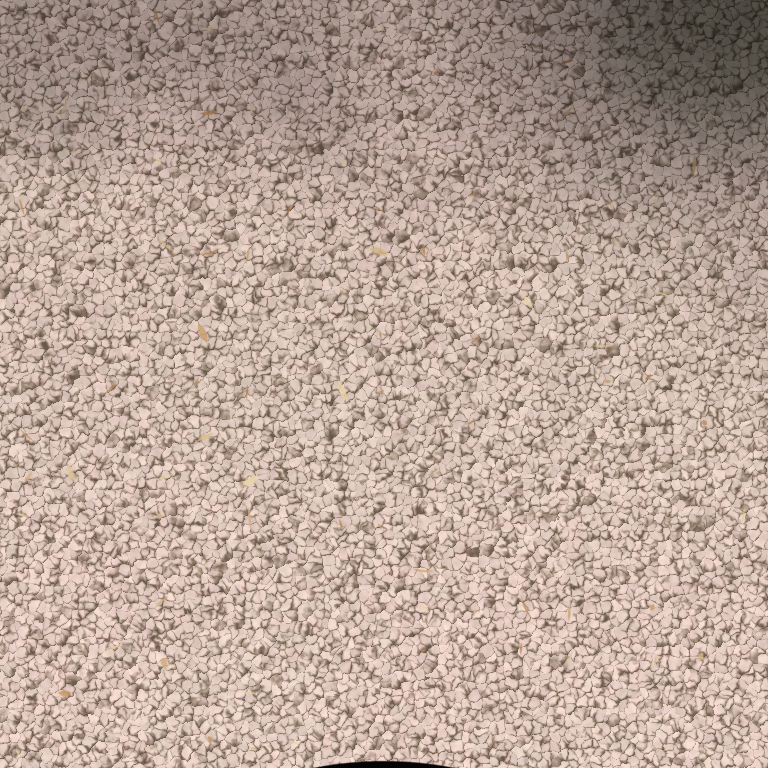
This texture is drawn by a Shadertoy shader. Its source:

```glsl
// Weathered pinkish tarmac: ragged pale grains, soft brown hollows, leaf litter and a shaded far corner.

const float GRAINS = 88.0;           // grains across the canvas
const float WARP = 0.55;             // broad bending of the grain outlines, in grains
const float FINE_WARP = 0.24;        // small nicks in the outlines, in grains
const float HOLLOW_LOW = -0.12;      // relief where a hollow is fully dark
const float HOLLOW_HIGH = 0.38;      // relief where a grain is fully lit
const float SIDE_LIGHT = 0.34;       // how far hollows lean to the lower right of grains
const float LITTER_CELLS = 17.0;     // litter grid cells across the canvas
const float LITTER_SHARE = 0.28;     // share of those cells holding a piece
const vec3 GRAIN_COLOR = vec3(0.900, 0.818, 0.780);
const vec3 HOLLOW_COLOR = vec3(0.575, 0.495, 0.430);
const vec3 PINK_TINT = vec3(1.012, 0.985, 0.992);
const vec3 TAN_TINT = vec3(0.992, 1.0, 0.985);
const vec3 FAR_SHADE = vec3(0.75, 0.745, 0.75);
const vec3 SIDE_SHADE = vec3(0.74, 0.735, 0.745);
const vec3 CORNER_SHADE = vec3(0.66, 0.71, 0.66);
const vec3 OCHRE = vec3(0.70, 0.47, 0.27);
const vec3 STRAW = vec3(0.95, 0.87, 0.68);
const vec3 RIM_COLOR = vec3(0.015);

vec2 hash2(vec2 p) {
    vec3 q = fract(vec3(p.xyx) * vec3(0.1031, 0.1030, 0.0973));
    q += dot(q, q.yzx + 33.33);
    return fract((q.xx + q.yz) * q.zy);
}

vec2 gradientAt(vec2 cell) {
    float angle = 6.2832 * hash2(cell + 71.0).x;
    return vec2(cos(angle), sin(angle));
}

// Gradient noise, roughly -0.7 to 0.7
float noise(vec2 p) {
    vec2 i = floor(p), f = fract(p);
    vec2 u = f * f * f * (f * (f * 6.0 - 15.0) + 10.0);
    vec2 e = vec2(1.0, 0.0);
    float low = mix(dot(gradientAt(i), f), dot(gradientAt(i + e.xy), f - e.xy), u.x);
    float high = mix(dot(gradientAt(i + e.yx), f - e.yx), dot(gradientAt(i + e.xx), f - e.xx), u.x);
    return mix(low, high, u.y);
}

vec2 noise2(vec2 p) {
    return vec2(noise(p), noise(p + 47.3));
}

// Cellular grains: x = distance to border, y = random per grain, z = height toward the light
vec3 grainCells(vec2 p) {
    vec2 home = floor(p), nearestOffset = vec2(0.0);
    float nearest = 9.0, second = 9.0, id = 0.0;
    for (int y = -1; y <= 1; y++)
    for (int x = -1; x <= 1; x++) {
        vec2 cell = home + vec2(x, y);
        vec2 offset = p - cell - hash2(cell);
        float d = length(offset);
        if (d < nearest) {
            second = nearest;
            nearest = d;
            nearestOffset = offset;
            id = hash2(cell + 19.0).y;
        } else {
            second = min(second, d);
        }
    }
    return vec3(second - nearest, id, dot(nearestOffset, vec2(-0.6, 0.8)));
}

vec3 ground(vec2 uv, float pixel) {
    vec2 p = uv * GRAINS;
    vec2 bent = p + WARP * noise2(p * 0.8) + FINE_WARP * noise2(p * 2.1 + 9.0);
    vec3 grain = grainCells(bent);

    // Noise joins some grains and widens other borders into hollows
    float clump = 0.45 * noise(p * 0.7 + 31.0) + 0.15 * noise(p * 0.3 + 5.0);
    float relief = grain.x + clump + 0.24 * noise(p * 1.8 + 13.0) + SIDE_LIGHT * grain.z;
    float blur = 0.4 * pixel * GRAINS;
    float lit = smoothstep(HOLLOW_LOW - blur, HOLLOW_HIGH + blur, relief);
    float deep = 1.0 - smoothstep(-0.35, 0.0, relief);

    vec3 color = mix(HOLLOW_COLOR, GRAIN_COLOR, lit) * (1.0 - 0.28 * deep);
    color *= 1.0 + 0.09 * (grain.y - 0.5) + 0.08 * noise(p * 1.3 + 77.0);
    float hue = 0.5 + 0.6 * noise(uv * 3.0 + 8.0) + 0.9 * noise(uv * 45.0 + 3.0);
    return color * mix(TAN_TINT, PINK_TINT, clamp(hue, 0.0, 1.0));
}

// Scattered straw and leaf pieces, one at most per grid cell
vec3 addLitter(vec3 color, vec2 uv, float pixel) {
    vec2 cell = floor(uv * LITTER_CELLS);
    vec2 place = hash2(cell + 131.0), shape = hash2(cell + 211.0), look = hash2(cell + 307.0);
    vec2 q = uv - (cell + 0.32 + 0.36 * place) / LITTER_CELLS;
    float angle = 6.2832 * shape.x;
    q = mat2(cos(angle), -sin(angle), sin(angle), cos(angle)) * q;
    float halfLength = mix(0.004, 0.015, shape.y * shape.y);
    float halfWidth = mix(0.0013, 0.0050, pow(look.x, 4.0));
    float taper = 1.0 - q.x * q.x / (halfLength * halfLength);
    float d = abs(q.y + 25.0 * (place.x - 0.5) * q.x * q.x) - halfWidth * taper;
    float present = step(hash2(cell + 401.0).x, LITTER_SHARE);
    float mask = present * (1.0 - smoothstep(-pixel, pixel, d)) * step(0.0, taper);
    return mix(color, mix(OCHRE, STRAW, look.y), 0.8 * mask);
}

// Shade over the far edge, the upper right side and its mossy corner
vec3 shade(vec2 uv) {
    float drift = 0.10 * noise(uv * 3.5 + 2.0) + 0.05 * noise(uv * 9.0);
    float far = smoothstep(0.68, 0.97, uv.y + drift);
    far *= 1.0 - 0.35 * exp(-60.0 * pow(uv.x - 0.56, 2.0));
    float reach = length((uv - vec2(0.97, 1.0)) * vec2(1.0, 0.95)) + drift;
    float side = 1.0 - smoothstep(0.12, 0.48, reach);
    float corner = 1.0 - smoothstep(0.02, 0.26, reach);
    return mix(vec3(1.0), FAR_SHADE, far) * mix(vec3(1.0), SIDE_SHADE, side)
        * mix(vec3(1.0), CORNER_SHADE, corner) * mix(1.01, 0.96, smoothstep(0.1, 0.8, uv.y));
}

void mainImage(out vec4 fragColor, in vec2 fragCoord) {
    float pixel = 1.0 / iResolution.y;
    vec2 uv = fragCoord * pixel;
    vec3 color = addLitter(ground(uv, pixel), uv, pixel) * shade(uv);

    // Dark round rim at the near edge
    float rim = length(uv - vec2(0.5, -0.466)) - 0.475;
    color = mix(RIM_COLOR, color, smoothstep(-pixel, pixel, rim));
    fragColor = vec4(clamp(color, 0.0, 1.0), 1.0);
}
```
